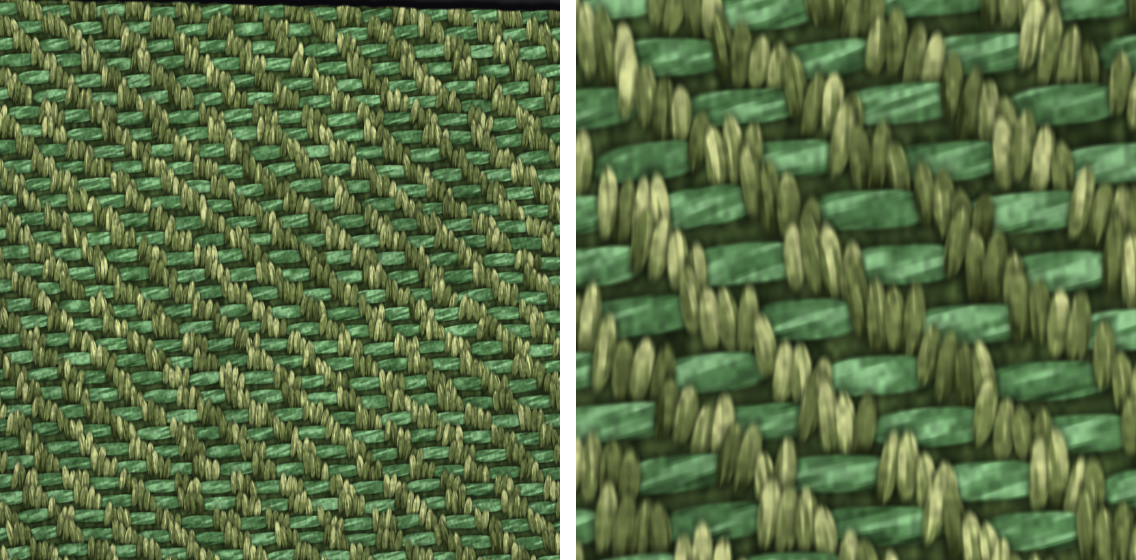
Left, the full canvas; right, a detail of the centre.
Reproduce this texture procedurally as a Shadertoy shader.

```glsl
float hash(vec2 p) {
    vec3 q = fract(p.xyx * vec3(0.1031, 0.1030, 0.0973));
    q += dot(q, q.yzx + 33.33);
    return fract((q.x + q.y) * q.z);
}

float noise(vec2 p) {
    vec2 i = floor(p), f = fract(p);
    f = f * f * (3.0 - 2.0 * f);
    return mix(mix(hash(i), hash(i + vec2(1, 0)), f.x),
               mix(hash(i + vec2(0, 1)), hash(i + vec2(1, 1)), f.x), f.y);
}

// Dark, middle and pale tones of one yarn
vec3 yarnRamp(float light, vec3 dark, vec3 middle, vec3 pale) {
    return mix(mix(dark, middle, smoothstep(0.0, 0.5, light)), pale, smoothstep(0.5, 1.0, light));
}

vec3 weftColor(float light) {
    return yarnRamp(light, vec3(0.14, 0.23, 0.12), vec3(0.29, 0.44, 0.27), vec3(0.50, 0.68, 0.48));
}

vec3 warpColor(float light) {
    return yarnRamp(light, vec3(0.17, 0.20, 0.09), vec3(0.39, 0.44, 0.25), vec3(0.74, 0.76, 0.52));
}

// Horizontal float: a flat lens of twisted strands
void paintWeft(inout vec3 color, vec2 d, vec2 id) {
    d.y -= 0.25 * d.x + 0.12 * (hash(id + 3.0) - 0.5);
    float halfLength = 0.36 + 0.08 * hash(id + 7.0);
    float rim = length(vec2(pow(abs(d.x) / halfLength, 1.6), d.y / 0.40));
    float strands = noise(vec2(d.x * 5.0, d.y * 7.0 - d.x * 5.0) + id * 17.0);
    float light = 0.22 + 0.75 * strands + 0.25 * d.y - 0.35 * rim * rim + 0.25 * hash(id + 11.0);
    color *= 1.0 - 0.35 * (1.0 - smoothstep(0.8, 1.5, rim));
    color = mix(color, weftColor(light), 1.0 - smoothstep(0.78, 1.08, rim));
}

// Upright tuft: lit at its crown, dark at its foot
void paintTuft(inout vec3 color, vec2 d, vec2 id) {
    float slant = 0.10 * (hash(id + 5.0) - 0.65);
    d.x += slant * d.y + 0.025 * d.y * d.y;
    float halfHeight = 0.62 + 0.22 * hash(id + 9.0);
    float rim = length(vec2(d.x / 0.078, d.y / halfHeight));
    float fibres = noise(vec2(d.x * 38.0 + d.y, d.y * 1.6) + id * 13.0);
    float light = 0.12 + 0.48 * fibres + 0.38 * d.y + 0.48 * hash(id + 2.0) - 0.22 * rim * rim;
    color *= 1.0 - 0.3 * (1.0 - smoothstep(0.8, 1.4, rim));
    color = mix(color, warpColor(light), 1.0 - smoothstep(0.72, 1.1, rim));
}

void mainImage(out vec4 fragColor, in vec2 fragCoord) {
    vec2 uv = fragCoord / iResolution.xy;

    // Slight tilt and uneven pull of the cloth
    vec2 p = uv + vec2(0.0, 0.016 * uv.x);
    p += 0.010 * (vec2(noise(uv * 9.0), noise(uv * 9.0 + 40.0)) - 0.5);
    vec2 g = p * vec2(10.5, 32.0);

    // Shaded yarn beneath
    vec3 color = mix(vec3(0.13, 0.18, 0.09), vec3(0.28, 0.35, 0.19),
                     noise(g * vec2(14.0, 1.8)));

    // Rows from top to bottom, each stepped sideways as a broken twill
    for (int j = 1; j >= -1; j--) {
        float row = floor(g.y) + float(j);
        float shift = 0.36 * row + 0.22 * (hash(vec2(row, 61.0)) - 0.5);
        float column = floor(g.x + shift);
        for (int i = -1; i <= 1; i++) {
            vec2 id = vec2(column + float(i), row) + 50.0;
            vec2 d = g - vec2(column + float(i) - shift, row + 0.5);
            d.x += 0.14 * (hash(id + 19.0) - 0.5);
            paintWeft(color, d - vec2(0.32, 0.0), id);
        }
        for (int i = -1; i <= 1; i++) {
            vec2 id = vec2(column + float(i), row) + 50.0;
            vec2 d = g - vec2(column + float(i) - shift, row + 0.5);
            d.x += 0.14 * (hash(id + 19.0) - 0.5);
            for (int k = 0; k < 4; k++) {
                float n = float(k);
                vec2 tuftId = id + vec2(n * 31.0, n * 47.0);
                vec2 place = vec2(0.66 + 0.115 * n, 0.28 - 0.17 * n);
                place.y += 0.4 * (hash(tuftId + 23.0) - 0.5);
                paintTuft(color, d - place, tuftId);
            }
        }
    }

    // Loose fibre grain and broad tone changes
    color *= 0.86 + 0.32 * noise(uv * vec2(260.0, 180.0));
    color *= 0.94 + 0.14 * noise(uv * 5.0 + 8.0);

    // Dark border above the cloth
    float edge = 1.002 - 0.022 * uv.x + 0.004 * (noise(vec2(uv.x * 60.0, 4.0)) - 0.5);
    vec3 border = mix(vec3(0.04, 0.04, 0.05), vec3(0.14), smoothstep(0.008, 0.02, uv.y - edge));
    color = mix(color, border, smoothstep(-0.003, 0.003, uv.y - edge));

    fragColor = vec4(clamp(color, 0.0, 1.0), 1.0);
}
```
